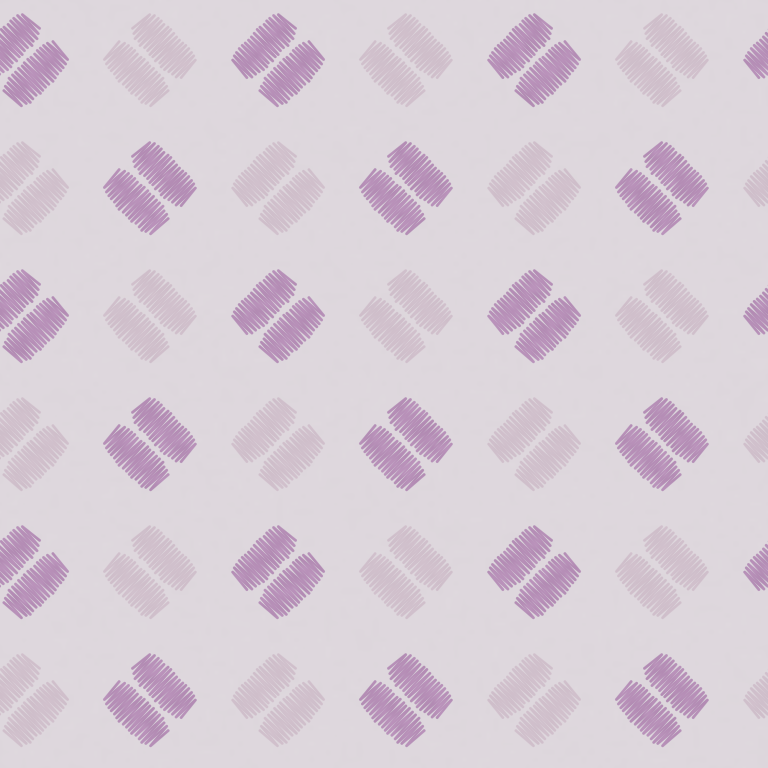
Give the GLSL for this pattern, as a WebGL 1 fragment shader.

```glsl
precision highp float;
// Checkerboard of purple and pale mauve diamonds, each made of two zigzag-stitched lobes.
uniform vec2 u_resolution;

const float REPEATS = 6.0;
const float STITCHES = 32.0;

float hash(vec2 p) {
  return fract(sin(dot(p, vec2(127.1, 311.7))) * 43758.5453);
}

// Value noise that wraps after a whole number of cells.
float wrappedNoise(vec2 p, float period) {
  vec2 i = floor(p);
  vec2 f = fract(p);
  f = f * f * (3.0 - 2.0 * f);
  vec2 a = mod(i, period);
  vec2 b = mod(i + 1.0, period);
  return mix(mix(hash(a), hash(vec2(b.x, a.y)), f.x),
             mix(hash(vec2(a.x, b.y)), hash(b), f.x), f.y);
}

float segmentDistance(vec2 p, vec2 a, vec2 b) {
  vec2 ab = b - a;
  return length(p - a - ab * clamp(dot(p - a, ab) / dot(ab, ab), 0.0, 1.0));
}

// Turning point k of the thread: odd ones lie on the outer side of the lobe.
vec2 threadPoint(float k, float lobe) {
  float along = 2.0 * k / STITCHES - 1.0;
  float side = mod(k, 2.0) * 2.0 - 1.0;
  float reach = 0.125 - 0.045 * pow(abs(along), 5.0);
  vec2 jitter = vec2(hash(vec2(k, lobe)), hash(vec2(k, lobe + 7.0))) - 0.5;
  return vec2(0.27 * along, 0.156 + side * reach) + jitter * vec2(0.007, 0.016);
}

// Distance to the zigzag thread that fills one lobe.
float threadDistance(vec2 p, float lobe) {
  float d = 1.0;
  vec2 a = threadPoint(0.0, lobe);
  for (float k = 1.0; k <= STITCHES; k++) {
    vec2 b = threadPoint(k, lobe);
    d = min(d, segmentDistance(p, a, b));
    a = b;
  }
  return d;
}

void main() {
  vec2 uv = gl_FragCoord.xy / u_resolution;
  float pixel = REPEATS / min(u_resolution.x, u_resolution.y);

  // Cell index and position relative to the motif centre.
  vec2 grid = uv * REPEATS - vec2(0.172, 0.531) + 0.5;
  vec2 cell = mod(floor(grid), REPEATS);
  vec2 p = fract(grid) - 0.5;

  // Alternate columns are mirrored; x runs along the gap, y across it.
  if (mod(cell.x, 2.0) < 0.5) p.x = -p.x;
  p = vec2(p.x - p.y, p.x + p.y) * 0.70711;
  float lobe = p.y > 0.0 ? 1.0 : 2.0;
  float d = threadDistance(vec2(p.x, abs(p.y)), lobe);

  // Thread colour, with a darker rim and slight mottling.
  float purple = mod(cell.x + cell.y, 2.0);
  float mottle = wrappedNoise(uv * 96.0, 96.0) - 0.5;
  vec3 thread = mix(vec3(0.815, 0.75, 0.797), vec3(0.715, 0.56, 0.718), purple);
  thread -= vec3(0.035, 0.025, 0.02) * smoothstep(0.005, 0.011, d) * purple;
  thread += mottle * mix(0.012, 0.035, purple);

  vec3 ground = vec3(0.87, 0.843, 0.866) + mottle * 0.006;
  float cover = 1.0 - smoothstep(-0.75, 0.75, (d - 0.0105) / pixel);
  gl_FragColor = vec4(mix(ground, thread, cover), 1.0);
}
```
